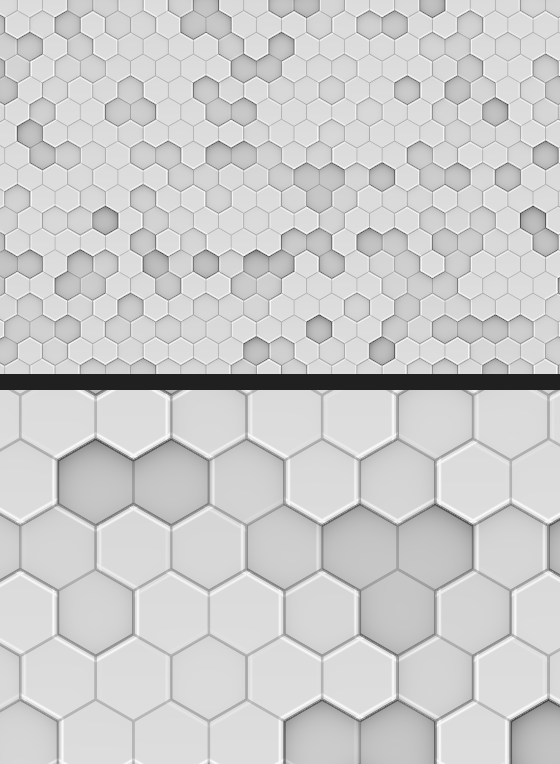
Top: the whole. Bottom: its middle third, enlarged.
This pattern is drawn by a Shadertoy shader. Its source:

```glsl
// Wall of pale hexagonal tiles set at random depths, with soft contact shadows and lit rims.

const vec2 REPEATS = vec2(22.26, 17.21);   // tiles across, rows down
const vec2 PHASE = vec2(0.188, 17.06);     // centre of the first tile of the top row
const float ROW_STEP = 0.8660254;          // row spacing for tiles one unit wide
const float SIXTH_TURN = 1.0471976;

float hash(vec2 p) {
    vec3 q = fract(p.xyx * vec3(0.1031, 0.1030, 0.0973));
    q += dot(q, q.yzx + 33.33);
    return fract((q.x + q.y) * q.z);
}

// Centre of the hexagon containing p: the nearer of two interleaved grids.
vec2 hexCentre(vec2 p) {
    vec2 cell = vec2(1.0, 2.0 * ROW_STEP);
    vec2 a = cell * floor(p / cell + 0.5);
    vec2 b = cell * (floor(p / cell) + 0.5);
    return distance(p, a) < distance(p, b) ? a : b;
}

// Sunken depth of a tile, 0 to 1; most tiles stay near the surface.
float tileDepth(vec2 centre) {
    vec2 id = floor(centre * vec2(2.0, 1.0 / ROW_STEP) + 0.5);
    return pow(hash(id + 71.0), 2.4);
}

float faceTone(float depth, vec2 local) {
    return 0.865 - 0.035 * depth - 0.075 * depth * depth - 0.012 * local.y;
}

// Shadow cast inward from a taller neighbour, strongest below it.
float contactShadow(float drop, float edge, float facingUp) {
    float reach = 0.07 + 0.08 * drop;
    return 0.26 * drop * (0.75 + 0.35 * facingUp) * exp(-edge / reach);
}

// Thin dark joint, deeper where the two tiles differ in height.
float joint(float stepSize, float edge, float pixel) {
    float cover = 1.0 - smoothstep(0.018 - 0.5 * pixel, 0.018 + 0.5 * pixel, edge);
    return cover * (0.17 + 0.28 * stepSize);
}

// Bright bevel just inside the edge of the taller tile.
float rim(float rise, float edge, float pixel) {
    float width = max(0.03, 0.8 * pixel);
    float band = 1.0 - smoothstep(0.0, width, abs(edge - 0.06));
    return 0.11 * band * smoothstep(0.0, 0.35, rise);
}

void mainImage(out vec4 fragColor, in vec2 fragCoord) {
    vec2 grid = fragCoord / iResolution.xy * REPEATS - PHASE;
    vec2 p = grid * vec2(1.0, ROW_STEP);
    float pixel = REPEATS.x / iResolution.x;

    vec2 centre = hexCentre(p);
    vec2 local = p - centre;
    float depth = tileDepth(centre);

    float light = 1.0;
    float line = 0.0;
    float highlight = 0.0;
    for (int i = 0; i < 6; i++) {
        float angle = float(i) * SIXTH_TURN;
        vec2 side = vec2(cos(angle), sin(angle));
        float edge = 0.5 - dot(local, side);
        float rise = tileDepth(centre + side) - depth;
        light *= 1.0 - contactShadow(max(-rise, 0.0), edge, side.y);
        line = max(line, joint(abs(rise), edge, pixel));
        highlight = max(highlight, rim(rise, edge, pixel));
    }

    float tone = faceTone(depth, local) * light + highlight;
    tone *= 1.0 - line;
    fragColor = vec4(vec3(tone), 1.0);
}
```
